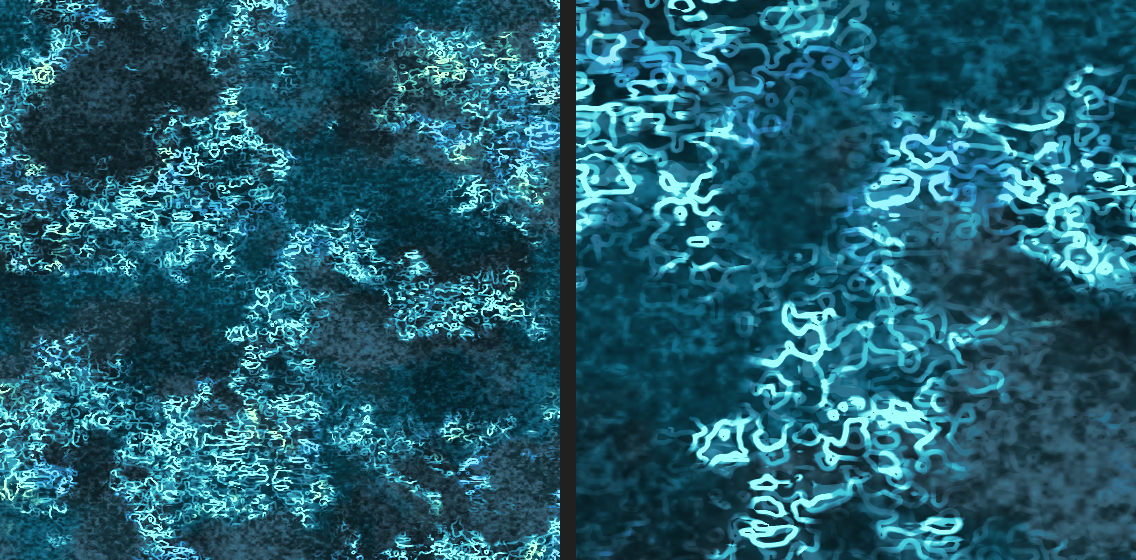
Left, the full canvas; right, a detail of the centre.
Give the GLSL for this texture, as a Shadertoy shader.

```glsl
#define PATCH_SCALE vec2(6.5, 9.0)
#define LOOP_SCALE vec2(38.0, 52.0)
#define STREAK_SCALE vec2(22.0, 62.0)
#define FINE_SCALE vec2(60.0, 84.0)
#define CONTOURS 4.0
#define LINE_CORE 0.0009
#define LINE_EDGE 0.0029
#define GLOW 1.28

float hash(vec2 cell) {
    vec3 q = fract(cell.xyx * vec3(0.1031, 0.1030, 0.0973));
    q += dot(q, q.yzx + 33.33);
    return fract((q.x + q.y) * q.z);
}

float noise(vec2 p) {
    vec2 i = floor(p), f = fract(p);
    f = f * f * (3.0 - 2.0 * f);
    return mix(mix(hash(i), hash(i + vec2(1, 0)), f.x),
               mix(hash(i + vec2(0, 1)), hash(i + vec2(1, 1)), f.x), f.y);
}

float fbm(vec2 p, int octaves) {
    float sum = 0.0, weight = 0.5, total = 0.0;
    for (int i = 0; i < octaves; i++) {
        sum += weight * noise(p);
        total += weight;
        weight *= 0.5;
        p = p * 2.03 + vec2(17.3, 41.7);
    }
    return sum / total;
}

// Height field: round loops that turn into flat streaks in some regions
float relief(vec2 p, float streak) {
    return mix(fbm(p * LOOP_SCALE + 5.0, 3), fbm(p * STREAK_SCALE + 60.0, 3), streak);
}

float fineRelief(vec2 p) {
    return fbm(p * FINE_SCALE + 130.0, 2);
}

// Thin contour line of a height, with its slope used to keep the width even
float contour(float height, vec2 slope, float count) {
    float d = abs(fract(height * count) - 0.5) / (count * length(slope) + 0.5);
    return 1.0 - smoothstep(LINE_CORE, LINE_EDGE, d);
}

vec3 ramp(float t) {
    vec3 c = mix(vec3(0.06, 0.19, 0.23), vec3(0.13, 0.31, 0.38), smoothstep(0.0, 0.25, t));
    c = mix(c, vec3(0.17, 0.44, 0.54), smoothstep(0.25, 0.45, t));
    c = mix(c, vec3(0.19, 0.60, 0.71), smoothstep(0.45, 0.62, t));
    c = mix(c, vec3(0.26, 0.79, 0.85), smoothstep(0.62, 0.82, t));
    return mix(c, vec3(0.64, 1.0, 0.99), smoothstep(0.82, 1.08, t));
}

void mainImage(out vec4 fragColor, in vec2 fragCoord) {
    vec2 p = fragCoord / iResolution.y;

    // Ragged patches where the bright lines gather, with small outliers
    vec2 warp = vec2(fbm(p * 11.0 + 3.0, 4), fbm(p * 11.0 + 80.0, 4)) - 0.5;
    vec2 w = p + 0.13 * warp;
    float ragged = fbm(p * vec2(22.0, 32.0) + 150.0, 3) - 0.5;
    float cluster = smoothstep(0.43, 0.63, fbm(w * PATCH_SCALE + 11.0, 5) + 0.32 * ragged);
    float streak = 0.75 * smoothstep(0.50, 0.64, fbm(w * vec2(4.0, 8.0) + 24.0, 3));

    // Contours of both height fields
    vec2 e = vec2(0.0008, 0.0);
    float h = relief(p, streak);
    vec2 slope = vec2(relief(p + e.xy, streak) - h, relief(p + e.yx, streak) - h) / e.x;
    float lines = contour(h, slope, CONTOURS);
    float g = fineRelief(p);
    vec2 fineSlope = vec2(fineRelief(p + e.xy) - g, fineRelief(p + e.yx) - g) / e.x;
    float fineLines = contour(g, fineSlope, 2.5);

    // Brightness from haze, crisp mottling, flakes, grain and glowing lines
    float haze = fbm(w * vec2(7.0, 11.0) + 200.0, 5);
    float mottle = smoothstep(0.48, 0.52, fbm(p * vec2(40.0, 66.0) + 250.0, 3)) - 0.5;
    float flakes = smoothstep(0.57, 0.60, fbm(p * vec2(46.0, 62.0) + 350.0, 3));
    float grain = fbm(p * vec2(150.0, 190.0) + 9.0, 2) - 0.5;
    float sparkle = smoothstep(0.38, 0.62, fbm(p * vec2(26.0, 36.0) + 300.0, 3));
    float tone = 0.16 * smoothstep(0.40, 0.66, haze) + 0.22 * grain + 0.08 * mottle;
    tone += cluster * (0.02 + 0.30 * (h - 0.5) + 0.16 * mottle + 0.30 * flakes);
    tone += GLOW * lines * cluster * (0.22 + 0.78 * sparkle);
    tone += fineLines * (0.10 + 0.46 * cluster * (1.0 - 0.6 * lines));
    vec3 color = ramp(clamp(tone, 0.0, 1.1));

    // Slate, deep teal and dark areas of the ground
    float ground = 1.0 - smoothstep(0.2, 0.5, tone);
    float hue = smoothstep(0.40, 0.60, fbm(w * vec2(5.0, 8.0) + 400.0, 5));
    vec3 groundTint = mix(vec3(1.30, 0.97, 0.95), vec3(0.42, 1.04, 1.07), hue);
    float shade = mix(0.78, 1.12, smoothstep(0.36, 0.56, fbm(w * 6.0 + 500.0, 5)));
    color *= mix(vec3(1.0), groundTint * shade * (1.0 + 0.7 * grain), ground);

    // Scattered blue and green casts on the lit parts
    float blue = smoothstep(0.56, 0.72, fbm(w * vec2(9.0, 13.0) + 600.0, 4));
    float green = smoothstep(0.60, 0.74, fbm(w * vec2(11.0, 15.0) + 700.0, 4));
    float lit = smoothstep(0.2, 0.5, tone);
    color *= mix(vec3(1.0), vec3(0.84, 0.90, 1.06), blue * lit);
    color *= mix(vec3(1.0), vec3(1.25, 1.02, 0.88), green * lit);

    fragColor = vec4(clamp(color, 0.0, 1.0), 1.0);
}
```
